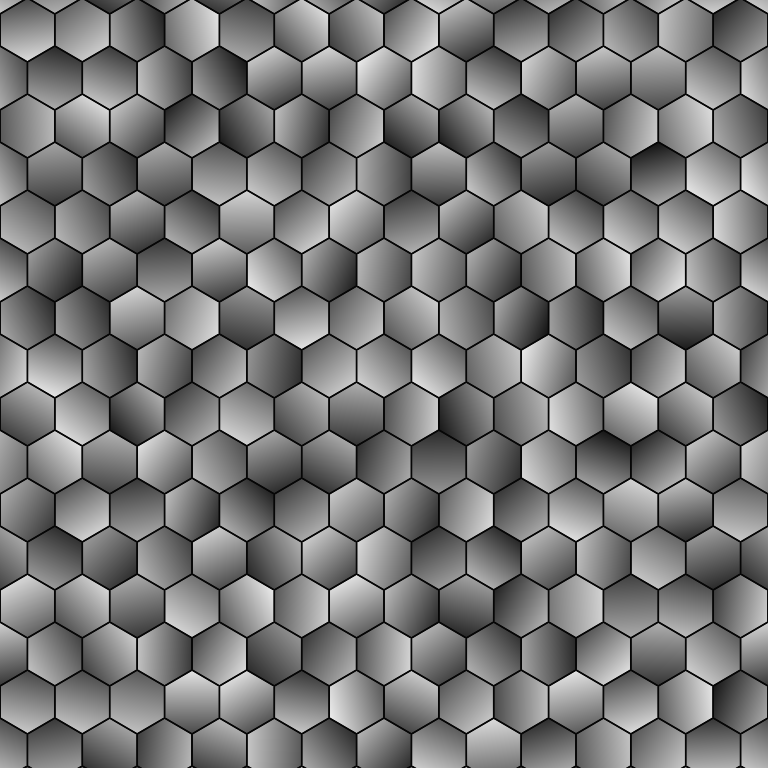
Write a Shadertoy shader that draws this pattern.

```glsl
const vec2 REPEATS = vec2(14.0, 16.0);   // cells across, rows down
const vec2 LATTICE = vec2(1.0, 1.7320508);
const float ROW_STEP = 0.8660254;
const float ROW_OFFSET = 0.375;
const float LINE_WIDTH = 0.0024;
const vec3 LINE_COLOR = vec3(0.025);
const float TAU = 6.2831853;

// Three independent random values per cell
vec3 hash32(vec2 cell) {
    vec3 p = fract(cell.xyx * vec3(0.1031, 0.1030, 0.0973));
    p += dot(p, p.yxz + 33.33);
    return fract((p.xxy + p.yzz) * p.zyx);
}

// Centre of the hexagon of unit width that contains p
vec2 hexCenter(vec2 p, vec2 lattice) {
    vec2 even = round(p / lattice) * lattice;
    vec2 odd = (floor(p / lattice) + 0.5) * lattice;
    vec2 toEven = p - even;
    vec2 toOdd = p - odd;
    return dot(toEven, toEven) < dot(toOdd, toOdd) ? even : odd;
}

// Distance from a point inside a unit-width hexagon to its border
float hexEdgeDistance(vec2 local) {
    vec2 a = abs(local);
    return 0.5 - max(a.x, dot(a, vec2(0.5, ROW_STEP)));
}

// Linear ramp with its own direction, contrast and brightness
float cellShade(vec2 local, vec3 random) {
    float angle = TAU * random.x;
    float slope = mix(0.36, 0.54, random.y);
    float mean = mix(0.36, 0.65, random.z);
    return mean + slope * dot(local, vec2(cos(angle), sin(angle)));
}

// Coverage of a border line, smoothed over one pixel
float lineMask(float dist, float width, float pixel) {
    return 1.0 - smoothstep(-0.5 * pixel, 0.5 * pixel, dist - 0.5 * width);
}

void mainImage(out vec4 fragColor, in vec2 fragCoord) {
    vec2 uv = fragCoord / iResolution.y;
    float pixel = 1.0 / iResolution.y;

    // Hexagon lookup, wrapped so that the canvas tiles
    vec2 p = (uv * REPEATS - vec2(0.0, ROW_OFFSET)) * vec2(1.0, ROW_STEP);
    vec2 center = hexCenter(p, LATTICE);
    vec2 local = p - center;
    vec2 cell = mod(round(2.0 * center / LATTICE), vec2(2.0, 1.0) * REPEATS);

    // Shaded cell with dark borders
    vec3 color = vec3(cellShade(local, hash32(cell + 7.0)));
    float edge = hexEdgeDistance(local) / REPEATS.x;
    color = mix(color, LINE_COLOR, lineMask(edge, LINE_WIDTH, pixel));

    fragColor = vec4(clamp(color, 0.0, 1.0), 1.0);
}
```
